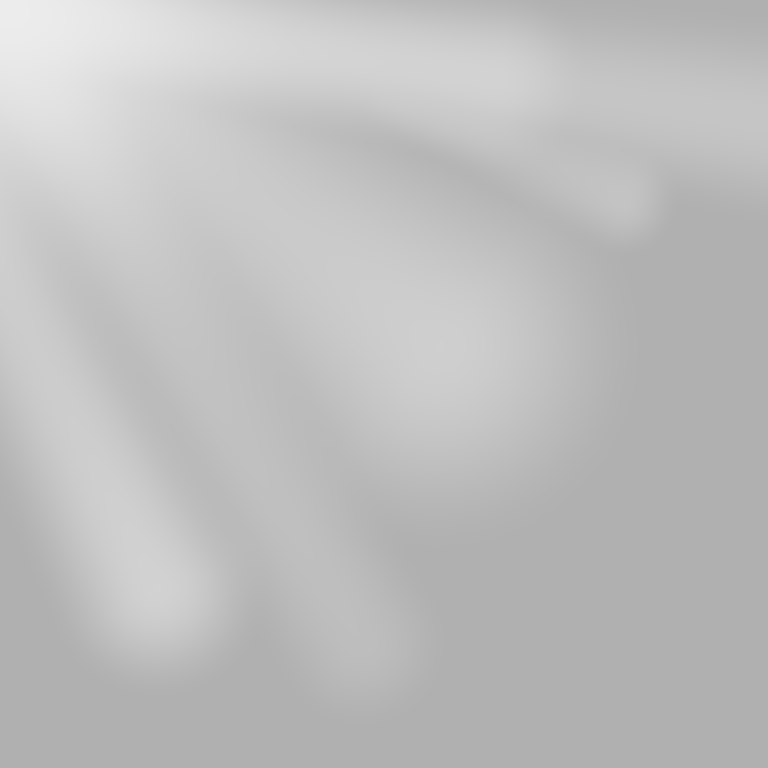
A Shadertoy shader for this background:

```glsl
// Soft pale beams fanning out of the upper left corner over flat grey.
// Each beam is a tapered capsule with a smooth falloff; the beams and a
// round corner glow are screened together to blend grey towards white.

const vec3 BASE_GREY = vec3(0.69);
const vec3 LIGHT_GREY = vec3(0.93);

const vec2 GLOW_CENTER = vec2(0.0, 1.0);
const float GLOW_RADIUS = 0.27;
const float GLOW_GAIN = 0.93;

const int BEAM_COUNT = 6;

// Beam axes: start.xy, tip.xy
const vec4 BEAM_AXIS[BEAM_COUNT] = vec4[BEAM_COUNT](
    vec4( 0.00, 1.00, 0.570, 0.550),  // broad diagonal
    vec4(-0.11, 0.85, 0.205, 0.235),  // steep left
    vec4(-0.03, 1.00, 0.470, 0.165),  // slim lower
    vec4( 0.00, 0.99, 0.640, 0.900),  // bright upper
    vec4( 0.00, 0.99, 1.100, 0.830),  // long upper
    vec4( 0.50, 0.86, 0.810, 0.740)   // short offshoot
);

// Beam shapes: start radius, tip radius, start gain, tip gain
const vec4 BEAM_SHAPE[BEAM_COUNT] = vec4[BEAM_COUNT](
    vec4(0.10, 0.280, 0.20, 0.50),
    vec4(0.10, 0.150, 0.30, 0.55),
    vec4(0.11, 0.120, 0.36, 0.22),
    vec4(0.08, 0.130, 0.30, 0.33),
    vec4(0.08, 0.150, 0.33, 0.35),
    vec4(0.03, 0.078, 0.05, 0.32)
);

// Light of one tapered capsule, fading to zero at its radius
float beamLight(vec2 p, vec4 axis, vec4 shape) {
    vec2 along = axis.zw - axis.xy;
    vec2 rel = p - axis.xy;
    float h = clamp(dot(rel, along) / dot(along, along), 0.0, 1.0);
    float d = length(rel - along * h) / mix(shape.x, shape.y, h);
    float falloff = max(1.0 - d * d, 0.0);
    return mix(shape.z, shape.w, h) * falloff * falloff;
}

// Round Gaussian light in the corner
float cornerGlow(vec2 p) {
    vec2 q = (p - GLOW_CENTER) / GLOW_RADIUS;
    return GLOW_GAIN * exp(-dot(q, q));
}

void mainImage(out vec4 fragColor, in vec2 fragCoord) {
    vec2 uv = fragCoord / iResolution.xy;

    // Screen blend: multiply what each light leaves dark
    float shade = 1.0 - cornerGlow(uv);
    for (int i = 0; i < BEAM_COUNT; i++) {
        shade *= 1.0 - beamLight(uv, BEAM_AXIS[i], BEAM_SHAPE[i]);
    }

    fragColor = vec4(mix(LIGHT_GREY, BASE_GREY, shade), 1.0);
}
```
